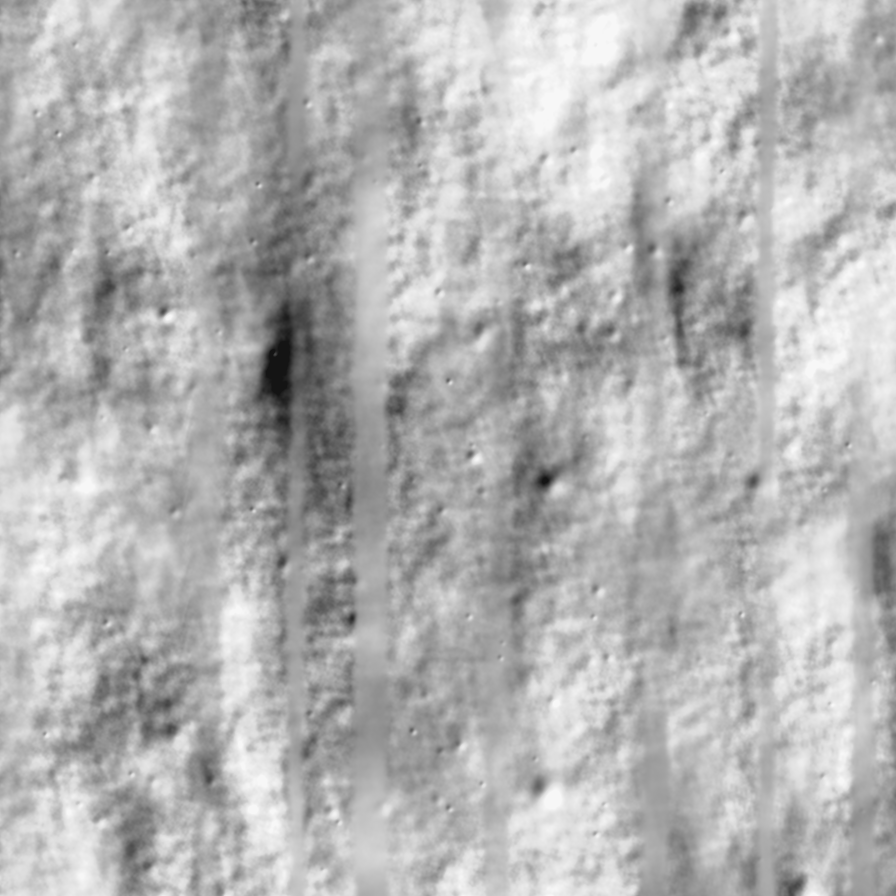
This texture is drawn by a three.js fragment shader. Its source:

```glsl
// Shaded relief of rough, cratered ground seen from above, lit from the upper left.
// Layered noise gives tone, vertical streaks and fine bumps; loops scatter dark
// scarps and small craters; soft grey vertical strips blur some of the columns.
#define BASE_TONE 0.735
#define BROAD_CONTRAST 0.85
#define STREAK_CONTRAST 0.34
#define MID_RELIEF 0.34
#define FINE_RELIEF 0.42
#define COLUMN_JAG 0.045
#define SCARP_COUNT 13
#define SCARP_DEPTH 0.42
#define CRATER_DEPTH 1.1
#define STRIP_COUNT 8
#define STRIP_TONE 0.69
#define LIGHT_DIR vec2(-0.77, 0.64)

varying vec2 vUv;

float hash(vec2 p) {
  return fract(sin(dot(p, vec2(127.1, 311.7))) * 43758.5453);
}

float noise(vec2 p) {
  vec2 i = floor(p), f = fract(p);
  f = f * f * (3.0 - 2.0 * f);
  float low = mix(hash(i), hash(i + vec2(1.0, 0.0)), f.x);
  float high = mix(hash(i + vec2(0.0, 1.0)), hash(i + 1.0), f.x);
  return mix(low, high, f.y);
}

float fbm(vec2 p) {
  float sum = 0.0, amp = 0.52;
  for (int i = 0; i < 4; i++) {
    sum += amp * noise(p);
    p = mat2(1.6, 0.9, -0.9, 1.6) * p + 7.3;
    amp *= 0.5;
  }
  return sum;
}

// Vertical streaks keep their direction in every octave.
float streaks(vec2 p) {
  return 0.5 * noise(p * vec2(22.0, 3.5)) + 0.3 * noise(p * vec2(48.0, 6.0) + 9.0)
       + 0.2 * noise(p * vec2(95.0, 16.0) + 31.0);
}

// Slope toward the light, from two height samples.
float relief(vec2 p) {
  return fbm(p - 0.3 * LIGHT_DIR) - fbm(p + 0.3 * LIGHT_DIR);
}

// Dark elongated slopes, each with a bright shoulder on its lit side.
float scarps(vec2 p) {
  float tone = 0.0;
  for (int i = 0; i < SCARP_COUNT; i++) {
    vec2 id = vec2(float(i), 4.7);
    vec2 center = vec2(hash(id), hash(id + 11.0));
    float upright = step(0.6, hash(id + 23.0));
    float angle = mix(0.25 + 0.7 * hash(id + 31.0), 1.55, upright);
    vec2 along = vec2(cos(angle), sin(angle));
    vec2 d = p - center;
    float u = dot(d, along) / mix(0.04, 0.1, hash(id + 43.0));
    float v = dot(d, vec2(-along.y, along.x)) / mix(0.013, 0.024, hash(id + 57.0));
    v += 0.7 * u * u;
    float fade = exp(-u * u) * mix(0.45, 1.0, hash(id + 61.0));
    tone += fade * (0.3 * exp(-0.4 * (v - 2.4) * (v - 2.4)) - exp(-v * v));
  }
  return tone;
}

// Bowls: shaded on the side near the light, bright on the far side.
float craters(vec2 p, float cells, float density, float maxRadius) {
  float tone = 0.0;
  vec2 cell = floor(p * cells);
  for (int y = -1; y <= 1; y++) {
    for (int x = -1; x <= 1; x++) {
      vec2 id = cell + vec2(float(x), float(y));
      vec2 center = (id + vec2(hash(id + 3.1), hash(id + 17.9))) / cells;
      float radius = maxRadius * mix(0.4, 1.0, pow(hash(id + 29.3), 2.0));
      vec2 d = (p - center) / radius;
      float present = step(hash(id + 41.7), density) * mix(0.4, 1.0, hash(id + 53.1));
      tone -= present * dot(d, LIGHT_DIR) * exp(-dot(d, d));
    }
  }
  return tone;
}

// Coverage of the smooth columns, fading in and out along their length.
float strips(vec2 p) {
  float cover = 0.0;
  for (int i = 0; i < STRIP_COUNT; i++) {
    vec2 id = vec2(float(i), 71.0);
    float center = (float(i) + 0.15 + 0.7 * hash(id)) / float(STRIP_COUNT);
    float halfWidth = mix(0.008, 0.02, hash(id + 5.0));
    float edge = abs(p.x - center + 0.004 * (noise(vec2(p.y * 14.0, id.x)) - 0.5));
    float fade = mix(0.4, 1.0, smoothstep(0.2, 0.6, noise(vec2(id.x * 9.0, p.y * 3.0))));
    cover = max(cover, fade * (1.0 - smoothstep(halfWidth - 0.006, halfWidth + 0.006, edge)));
  }
  return cover;
}

void main() {
  vec2 p = vUv;
  vec2 ragged = p + vec2(0.0, COLUMN_JAG * (noise(p * vec2(60.0, 4.0)) - 0.5));
  vec2 warped = ragged + 0.035 * (vec2(noise(p * 13.0), noise(p * 13.0 + 40.0)) - 0.5);

  // Broad tone and streaks
  float broad = fbm(ragged * vec2(6.5, 4.5) + 2.0) - 0.49;
  float tone = BASE_TONE + BROAD_CONTRAST * broad + STREAK_CONTRAST * (streaks(p) - 0.5);

  // Relief, scarps and craters
  float roughness = mix(0.4, 1.4, noise(p * vec2(18.0, 8.0) + 5.0));
  tone += MID_RELIEF * relief(ragged * 17.0) + FINE_RELIEF * roughness * relief(p * 58.0);
  tone += SCARP_DEPTH * scarps(warped);
  tone += CRATER_DEPTH * (craters(p, 5.0, 0.5, 0.016) + 0.5 * craters(p, 18.0, 0.4, 0.007));

  // Smooth strips
  float blurred = STRIP_TONE + 0.4 * broad + 0.2 * (noise(p * vec2(14.0, 22.0)) - 0.5);
  tone = mix(tone, blurred, 0.8 * strips(p));

  // Soft shoulder keeps highlights below white
  tone -= 0.5 * max(tone - 0.86, 0.0);
  gl_FragColor = vec4(vec3(clamp(tone, 0.08, 0.97)), 1.0);
}
```
